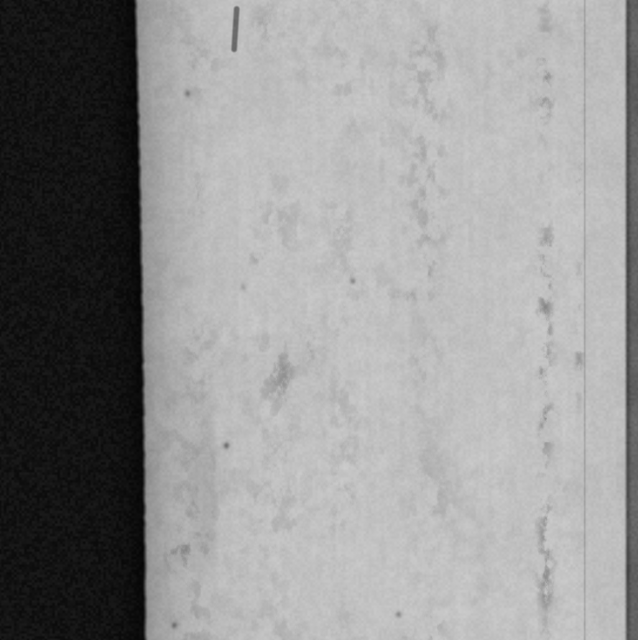
Write a Shadertoy shader that draws this texture.

```glsl
// Pale worn paper sheet with soft stains and a fold, lying on a black ground.
#define GROUND_TONE 0.073
#define PAPER_TONE 0.757
#define EDGE_SHADE 0.20
#define EDGE_FALLOFF 0.055
#define FOLD_X 0.9165
#define RIGHT_EDGE 0.981
#define STAIN_DEPTH 0.22
#define GRAIN_CELLS 250.0
#define PAPER_GRAIN 0.035
#define GROUND_GRAIN 0.065

float hash(vec2 p) {
    vec3 q = fract(vec3(p.xyx) * 0.1031);
    q += dot(q, q.yzx + 33.33);
    return fract((q.x + q.y) * q.z);
}

float noise(vec2 p) {
    vec2 cell = floor(p), f = fract(p);
    f = f * f * (3.0 - 2.0 * f);
    float low = mix(hash(cell), hash(cell + vec2(1, 0)), f.x);
    float high = mix(hash(cell + vec2(0, 1)), hash(cell + 1.0), f.x);
    return mix(low, high, f.y);
}

float fbm(vec2 p) {
    float sum = 0.0, weight = 0.5;
    for (int i = 0; i < 4; i++) {
        sum += weight * noise(p);
        p = p * 2.03 + 17.1;
        weight *= 0.5;
    }
    return sum / 0.9375;
}

// Gaussian spot with separate radii.
float spot(vec2 p, vec2 center, vec2 radius) {
    vec2 d = (p - center) / radius;
    return exp(-dot(d, d));
}

float band(float x, float center, float width) {
    float d = (x - center) / width;
    return exp(-d * d);
}

float segment(vec2 p, vec2 a, vec2 b) {
    vec2 ab = b - a;
    return length(p - a - ab * clamp(dot(p - a, ab) / dot(ab, ab), 0.0, 1.0));
}

// Broken vertical bands and larger smudges, roughened by noise.
float stains(vec2 p) {
    float rough = smoothstep(0.43, 0.75, fbm(p * vec2(65.0, 50.0)));
    float patches = smoothstep(0.35, 0.7, noise(p * vec2(12.0, 9.0) + 4.0));
    float columns = 0.85 * band(p.x, 0.855, 0.011);
    columns += 0.75 * band(p.x, 0.908, 0.006) * smoothstep(0.31, 0.40, p.y)
             * (1.0 - smoothstep(0.8, 0.9, p.y));
    columns += 0.3 * band(p.x, 0.67, 0.03) + 0.18 * band(p.x, 0.54, 0.025);
    columns += 0.2 * band(p.x, 0.30, 0.035) + 0.16 * band(p.x, 0.43, 0.04);
    float amount = rough * (columns * (0.45 + 0.55 * patches) + 0.12 * patches);

    const vec4 smudges[11] = vec4[11](
        vec4(0.859, 0.336, 0.013, 0.026), vec4(0.441, 0.410, 0.020, 0.042),
        vec4(0.488, 0.459, 0.007, 0.022), vec4(0.861, 0.605, 0.016, 0.035),
        vec4(0.671, 0.580, 0.010, 0.026), vec4(0.642, 0.538, 0.024, 0.010),
        vec4(0.418, 0.955, 0.026, 0.033), vec4(0.313, 0.700, 0.011, 0.028),
        vec4(0.535, 0.648, 0.015, 0.018), vec4(0.402, 0.597, 0.018, 0.010),
        vec4(0.280, 0.140, 0.030, 0.030));
    for (int i = 0; i < 11; i++) {
        float strength = i == 0 ? 1.0 : 0.5;
        amount += strength * spot(p, smudges[i].xy, smudges[i].zw) * (0.15 + 0.85 * rough);
    }
    return amount;
}

// Small dark flecks.
float flecks(vec2 p) {
    const vec3 dots[6] = vec3[6](
        vec3(0.294, 0.854, 0.7), vec3(0.355, 0.304, 1.0), vec3(0.273, 0.023, 0.7),
        vec3(0.625, 0.040, 0.7), vec3(0.553, 0.561, 0.6), vec3(0.381, 0.551, 0.4));
    float amount = 0.0;
    for (int i = 0; i < 6; i++)
        amount += dots[i].z * spot(p, dots[i].xy, vec2(0.0045, 0.005));
    return amount;
}

void mainImage(out vec4 fragColor, in vec2 fragCoord) {
    vec2 p = fragCoord / iResolution.xy;
    float aa = 1.0 / iResolution.x;
    float grain = noise(p * GRAIN_CELLS) - 0.5;
    float down = 1.0 - p.y;

    // Bowed left boundary and the ground beside it.
    float edge = 0.212 + 0.028 * down - 0.0125 * down * down;
    edge += 0.0015 * (noise(vec2(p.y * 110.0, 3.0)) - 0.5);
    float inset = p.x - edge;
    float ground = GROUND_TONE + GROUND_GRAIN * grain;
    ground *= 1.0 - 0.65 * exp(-max(-inset, 0.0) / 0.022);

    // Paper shading, broad mottling and fine fibres.
    float paper = PAPER_TONE - EDGE_SHADE * exp(-max(inset, 0.0) / EDGE_FALLOFF);
    paper += 0.045 * (fbm(p * vec2(9.0, 12.0)) - 0.5);
    paper += 0.04 * (fbm(p * vec2(60.0, 70.0) + 31.0) - 0.5) + PAPER_GRAIN * grain;
    paper += 0.018 * (noise(p * vec2(130.0, 8.0)) - 0.5);
    float patchMask = smoothstep(0.28, 0.32, p.x) * (1.0 - smoothstep(0.331, 0.344, p.x));
    paper -= 0.05 * patchMask * smoothstep(0.08, 0.18, p.y) * (1.0 - smoothstep(0.30, 0.42, p.y));

    // Stains stop at the fold; flecks and one stroke lie above them.
    float beforeFold = 1.0 - smoothstep(FOLD_X - 0.002, FOLD_X + 0.002, p.x);
    paper -= STAIN_DEPTH * stains(p) * mix(0.25, 1.0, beforeFold) + 0.30 * flecks(p);
    float stroke = segment(p, vec2(0.367, 0.923), vec2(0.371, 0.986));
    paper -= 0.33 * (1.0 - smoothstep(0.002, 0.0065, stroke));
    paper -= 0.10 * band(p.x, FOLD_X, 0.0017) + 0.012 * (1.0 - beforeFold);

    // Right margin with a darker seam.
    float margin = 0.39 + 0.05 * grain + 0.06 * (noise(p * vec2(40.0, 18.0)) - 0.5);
    margin -= 0.10 * band(p.x, RIGHT_EDGE + 0.003, 0.004);
    float tone = mix(ground, paper, smoothstep(-0.0025 - aa, 0.0035 + aa, inset));
    tone = mix(tone, margin, smoothstep(RIGHT_EDGE - 0.002 - aa, RIGHT_EDGE + 0.002 + aa, p.x));
    fragColor = vec4(vec3(clamp(tone, 0.0, 1.0)), 1.0);
}
```
